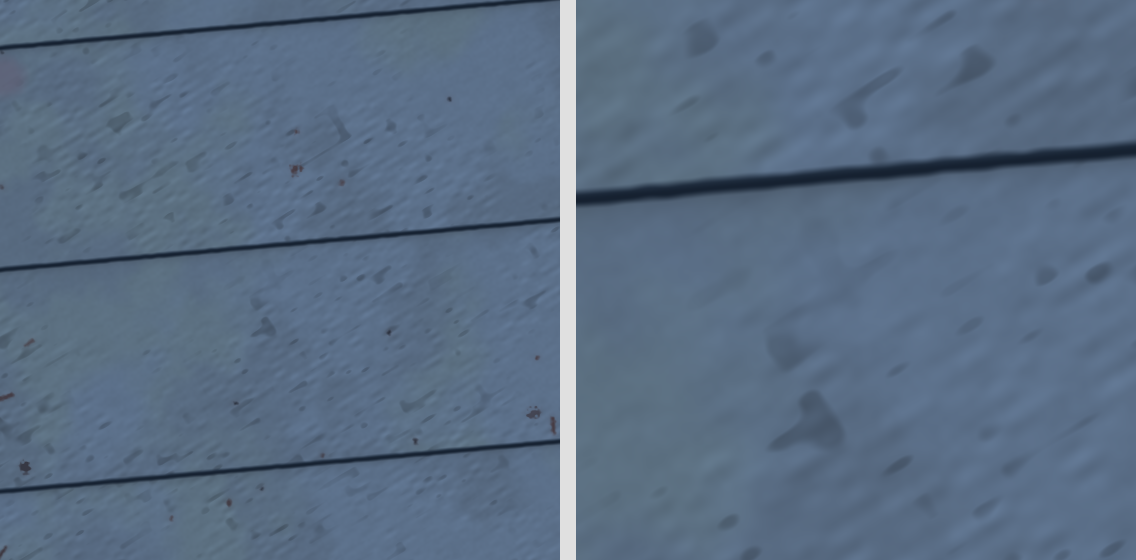
Left, the full canvas; right, a detail of the centre.
Write a WebGL 2 fragment shader that draws this texture.

```glsl
#version 300 es
precision highp float;

uniform vec2 u_resolution;
out vec4 outColor;

// Board layout, in canvas heights
const float PITCH = 0.396;
const float FIRST_GAP = 0.1225;
const float SLOPE = 0.0895;
const float GAP_HALF_WIDTH = 0.0042;
const float GAP_SOFTNESS = 0.0024;
const float GAP_WOBBLE = 0.0012;
const float SHADE_LENGTH = 0.008;

// Paint and wear
const float BLOTCH_AMOUNT = 0.045;
const float EMBOSS_AMOUNT = 0.042;
const float GRAIN_AMOUNT = 0.022;
const float PIT_AMOUNT = 0.16;
const int MARK_COUNT = 20;
const vec2 STAIN_CENTER = vec2(0.01, 0.86);
const float STAIN_RADIUS = 0.045;

const vec3 PAINT_BLUE = vec3(0.360, 0.440, 0.542);
const vec3 PAINT_GREY = vec3(0.362, 0.442, 0.510);
const vec3 PAINT_DULL = vec3(0.338, 0.410, 0.500);
const vec3 GAP_DARK = vec3(0.085, 0.130, 0.190);
const vec3 GAP_LIT = vec3(0.135, 0.190, 0.260);
const vec3 GAP_SHADE = vec3(0.240, 0.285, 0.335);
const vec3 RUST = vec3(0.270, 0.215, 0.235);
const vec3 SOOT = vec3(0.120, 0.145, 0.195);
const vec3 STAIN = vec3(0.380, 0.385, 0.470);

float hash(vec2 p) {
    vec3 q = fract(vec3(p.xyx) * 0.1031);
    q += dot(q, q.yzx + 33.33);
    return fract((q.x + q.y) * q.z);
}

float noise(vec2 p) {
    vec2 i = floor(p), f = fract(p);
    f = f * f * (3.0 - 2.0 * f);
    return mix(mix(hash(i), hash(i + vec2(1, 0)), f.x),
               mix(hash(i + vec2(0, 1)), hash(i + vec2(1, 1)), f.x), f.y);
}

float fbm(vec2 p) {
    float sum = 0.0, weight = 0.5;
    for (int i = 0; i < 4; i++) {
        sum += weight * noise(p);
        p = mat2(1.6, 1.2, -1.2, 1.6) * p + 17.3;
        weight *= 0.5;
    }
    return sum / 0.9375;
}

mat2 rotation(float angle) {
    float c = cos(angle), s = sin(angle);
    return mat2(c, -s, s, c);
}

vec3 paint(vec2 p, float board) {
    vec2 q = p + 7.0 * board + 20.0;
    float tint = fbm(q * 5.0) + 0.25 * (p.x - 0.5);
    vec3 color = mix(PAINT_GREY, PAINT_BLUE, smoothstep(0.32, 0.58, tint));
    color = mix(color, PAINT_DULL, 0.8 * smoothstep(0.48, 0.70, fbm(q * 8.0 + 40.0)));

    // Slanted fibres, embossed by light from above
    vec2 fibre = rotation(0.55) * q * vec2(1.0, 1.1);
    vec2 grid = fibre * vec2(48.0, 105.0);
    float relief = noise(grid + vec2(0.0, 0.45)) - noise(grid - vec2(0.0, 0.45));
    float rough = smoothstep(0.35, 0.70, fbm(q * 6.0 + 80.0));
    color *= 1.0 + EMBOSS_AMOUNT * relief * (0.5 + 1.8 * rough);
    color *= 1.0 + BLOTCH_AMOUNT * (fbm(q * 32.0) - 0.5);
    color *= 1.0 + GRAIN_AMOUNT * (noise(q * 170.0) - 0.5);

    float pits = smoothstep(0.76, 0.94, noise(fibre * vec2(38.0, 75.0) + 9.0));
    return color * (1.0 - PIT_AMOUNT * pits * rough);
}

// Rust spots, chips and short scratches
vec3 addMarks(vec3 color, vec2 p, float pixel) {
    for (int i = 0; i < MARK_COUNT; i++) {
        vec2 id = vec2(float(i) * 3.7 + 2.0, 11.0);
        float kind = hash(id + 5.0);
        vec2 center = vec2(pow(hash(id), 1.5), hash(id + 31.0));
        vec2 q = rotation(mix(0.3, 2.2, hash(id + 47.0))) * (p - center);
        float reach = kind > 0.65 ? mix(0.006, 0.015, hash(id + 63.0)) : 0.001;
        float radius = kind < 0.2 ? 0.008 : mix(0.0018, 0.0034, hash(id + 71.0));
        q.x -= clamp(q.x, -reach, reach);
        float ragged = (noise(p * 190.0 + id) - 0.5) * radius * 1.5;
        float d = length(q) - radius + ragged;
        float soft = 0.0018 + pixel;
        float core = 1.0 - smoothstep(-soft, soft, d);
        float halo = exp(-max(d, 0.0) / 0.004);
        vec3 ink = mix(RUST, SOOT, smoothstep(0.25, 0.9, hash(id + 89.0)));
        color = mix(color, RUST, 0.18 * halo);
        color = mix(color, ink, core * mix(0.55, 0.9, hash(id + 97.0)));
    }
    return color;
}

void main() {
    vec2 p = gl_FragCoord.xy / u_resolution.y;
    float pixel = 1.0 / u_resolution.y;

    // Signed height above the nearest gap
    float row = (p.y - SLOPE * p.x - FIRST_GAP) / PITCH;
    float d = (fract(row + 0.5) - 0.5) * PITCH;

    vec3 color = paint(p, floor(row));
    float stain = length(p - STAIN_CENTER) + 0.03 * (fbm(p * 25.0) - 0.5);
    color = mix(color, STAIN, 0.7 * (1.0 - smoothstep(0.4, 1.1, stain / STAIN_RADIUS)));
    color = addMarks(color, p, pixel);

    // Soft shade under each gap, then the gap itself
    float below = max(-d - GAP_HALF_WIDTH, 0.0);
    color = mix(color, GAP_SHADE, 0.42 * exp(-below / SHADE_LENGTH) * step(d, 0.0));
    float edge = abs(d + GAP_WOBBLE * (noise(p * 85.0) - 0.5)) - GAP_HALF_WIDTH;
    float soft = GAP_SOFTNESS + 0.5 * pixel;
    vec3 gap = mix(GAP_DARK, GAP_LIT, smoothstep(-0.001, GAP_HALF_WIDTH, d));
    color = mix(color, gap, 1.0 - smoothstep(-soft, soft, edge));

    outColor = vec4(color, 1.0);
}
```
